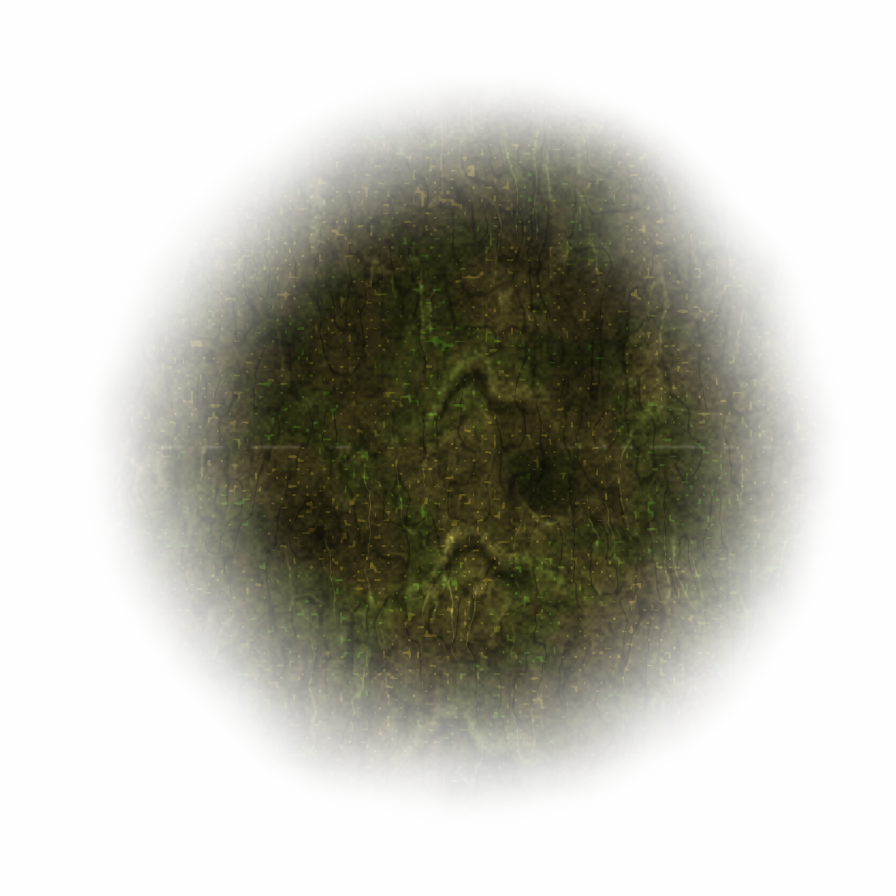
A three.js fragment shader for this texture:

```glsl
varying vec2 vUv;

float hash(vec2 p) {
  p = fract(p * vec2(0.1031, 0.1137));
  p += dot(p, p.yx + 33.33);
  return fract((p.x + p.y) * p.x * 17.0);
}

float noise(vec2 p) {
  vec2 i = floor(p), f = fract(p);
  f = f * f * (3.0 - 2.0 * f);
  return mix(mix(hash(i), hash(i + vec2(1, 0)), f.x),
             mix(hash(i + vec2(0, 1)), hash(i + vec2(1, 1)), f.x), f.y);
}

float fbm(vec2 p) {
  float sum = 0.0, amp = 0.5;
  for (int i = 0; i < 5; i++) {
    sum += amp * noise(p);
    p = mat2(1.6, 1.2, -1.2, 1.6) * p + 7.3;
    amp *= 0.55;
  }
  return sum;
}

float blob(vec2 p, vec2 center, vec2 size) {
  vec2 d = (p - center) / size;
  return exp(-dot(d, d));
}

// Thin winding fibres where the noise crosses its middle value
float strands(vec2 p, float width) {
  return 1.0 - smoothstep(0.0, width, abs(noise(p) - 0.5));
}

// Crooked arch of twigs with its legs hanging down
float arch(vec2 p, vec2 top, float spread) {
  vec2 d = p - top;
  float drop = -d.y - 0.7 * abs(d.x) - 0.012 * sin(d.x * 70.0);
  float reach = 1.0 - smoothstep(spread * 0.7, spread, abs(d.x));
  return exp(-pow(drop / 0.010, 2.0)) * reach;
}

void main() {
  vec2 p = vUv;
  vec2 warp = vec2(fbm(p * 13.0), fbm(p * 13.0 + 40.0)) - 0.6;
  vec2 q = p + warp * 0.035;

  // Broad light and shade
  float shade = 0.96 + 0.5 * (fbm(p * 9.0 + 3.0) - 0.6);
  shade -= 0.38 * blob(q, vec2(0.31, 0.60), vec2(0.08, 0.05));
  shade -= 0.52 * blob(q, vec2(0.605, 0.45), vec2(0.045, 0.04));
  shade -= 0.36 * blob(q, vec2(0.66, 0.59), vec2(0.06, 0.06));
  shade -= 0.34 * blob(q, vec2(0.36, 0.40), vec2(0.09, 0.04));
  shade -= 0.28 * blob(q, vec2(0.57, 0.74), vec2(0.09, 0.06));
  shade -= 0.22 * blob(q, vec2(0.42, 0.67), vec2(0.12, 0.05));
  shade += 0.28 * blob(q, vec2(0.53, 0.55), vec2(0.06, 0.05));
  shade += 0.28 * blob(q, vec2(0.54, 0.35), vec2(0.10, 0.04));
  shade += 0.20 * blob(q, vec2(0.73, 0.60), vec2(0.05, 0.05));

  // Matted litter with fine grain
  float clumps = fbm(q * vec2(62.0, 48.0));
  float grain = noise(p * 260.0) * 0.6 + noise(p * 145.0 + 9.0) * 0.4;
  float light = shade * (0.40 + 0.55 * clumps + 0.65 * (grain - 0.5) + 0.25);
  vec3 ground = mix(vec3(0.235, 0.215, 0.095), vec3(0.265, 0.24, 0.135),
                    smoothstep(0.12, 0.32, length(p - 0.5))) * light;

  // Upright stems, crossing twigs and dark gaps
  float patches = smoothstep(0.42, 0.75, fbm(p * 17.0 + 21.0));
  float stems = strands(q * vec2(48.0, 11.0), 0.07) * patches;
  float twigs = strands(q * vec2(24.0, 38.0) + 17.0, 0.06) * patches;
  float gaps = strands(q * vec2(65.0, 23.0) + 51.0, 0.10);
  ground *= 1.0 - 0.28 * gaps;
  ground += vec3(0.13, 0.13, 0.065) * (stems + 0.4 * twigs) * shade * (0.4 + grain);

  // Repeated arches, each with a shadow beneath
  for (int i = 0; i < 3; i++) {
    vec2 top = vec2(0.535 - 0.02 * float(i / 2), 0.595 - 0.195 * float(i));
    ground += vec3(0.10, 0.105, 0.05) * arch(q, top, 0.10) * (0.3 + grain);
    ground *= 1.0 - 0.45 * arch(q, top - vec2(0.0, 0.018), 0.06);
  }

  // Yellow and green flecks
  float fleck = smoothstep(0.78, 0.95, noise(p * 210.0 + 70.0));
  float green = smoothstep(0.48, 0.68, fbm(p * 15.0 + 60.0));
  ground += mix(vec3(0.19, 0.16, 0.04), vec3(0.06, 0.15, 0.03), green) * fleck * (0.4 + 0.6 * shade);
  ground *= mix(vec3(1), vec3(0.9, 1.03, 0.88), green);

  // Faint broken seam across the middle
  float seam = exp(-pow((p.y - 0.501) / 0.0022, 2.0)) * smoothstep(0.07, 0.15, abs(p.x - 0.53));
  ground += 0.11 * seam * smoothstep(0.3, 0.7, noise(vec2(p.x * 70.0, 4.0)));

  // Soft round edge fading to white
  vec2 d = p - vec2(0.52, 0.5);
  float radius = length(d) + 0.035 * (fbm(p * 6.0 + 11.0) - 0.6);
  radius -= 0.035 * blob(p, vec2(0.65, 0.80), vec2(0.10, 0.07));
  radius += 0.015 * blob(p, vec2(0.25, 0.75), vec2(0.12));
  float cover = 1.0 - smoothstep(0.20, 0.42, radius);
  gl_FragColor = vec4(mix(vec3(0.995), clamp(ground, 0.0, 1.0), cover), 1.0);
}
```
